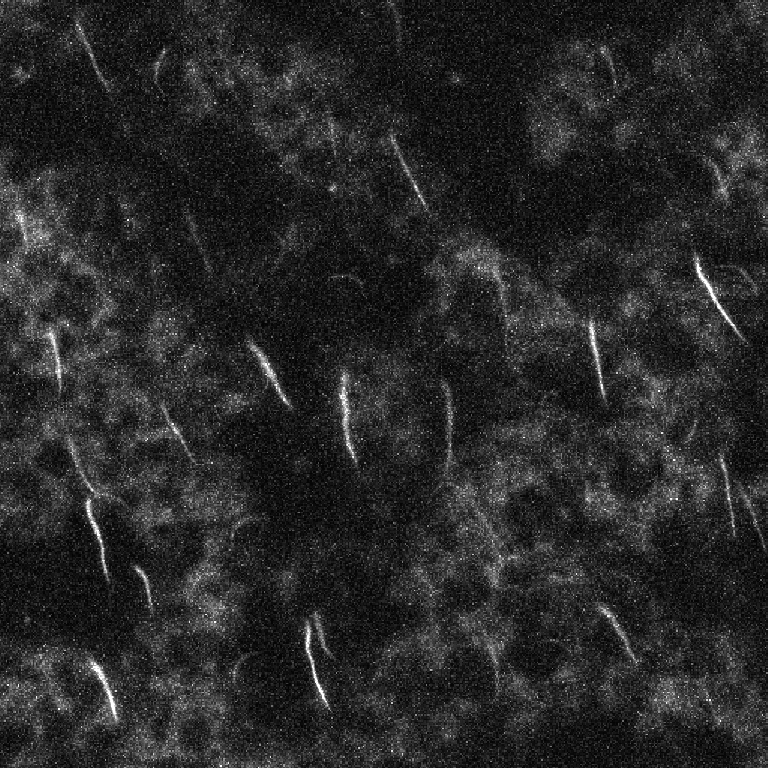
Write a three.js fragment shader that draws this texture.

```glsl
varying vec2 vUv;

const float GRAIN_CELLS = 512.0;
const float BACKGROUND = 0.078;
const vec3 TINT = vec3(1.0);

float hash(vec2 p) {
  vec3 q = fract(p.xyx * 0.1031);
  q += dot(q, q.yzx + 33.33);
  return fract((q.x + q.y) * q.z);
}

vec2 hash2(vec2 p) {
  return vec2(hash(p), hash(p + 71.7));
}

float valueNoise(vec2 p) {
  vec2 cell = floor(p);
  vec2 f = fract(p);
  f = f * f * (3.0 - 2.0 * f);
  float low = mix(hash(cell), hash(cell + vec2(1.0, 0.0)), f.x);
  float high = mix(hash(cell + vec2(0.0, 1.0)), hash(cell + 1.0), f.x);
  return mix(low, high, f.y);
}

float fbm(vec2 p) {
  float sum = 0.0;
  float weight = 0.5;
  for (int i = 0; i < 5; i++) {
    sum += weight * valueNoise(p);
    p = mat2(1.6, 1.2, -1.2, 1.6) * p + 17.3;
    weight *= 0.5;
  }
  return sum / 0.97;
}

// Jittered position of one item on a square grid
vec2 scatter(float index, float columns, float seed) {
  vec2 cell = vec2(mod(index, columns), floor((index + 0.5) / columns));
  return (cell + 0.5 + 0.95 * (hash2(cell + seed) - 0.5)) / columns;
}

// Soft bent strand, thicker towards one end
float strand(vec2 d, float angle, float halfLength, float bend, float width) {
  float c = cos(angle);
  float s = sin(angle);
  float t = dot(d, vec2(-s, c)) / halfLength;
  float across = dot(d, vec2(c, s)) - bend * (t * t - 0.3);
  float w = width * mix(0.65, 1.3, smoothstep(-1.0, 1.0, t));
  float taper = 1.0 - smoothstep(0.55, 1.1, abs(t));
  return taper * exp(-across * across / (w * w));
}

// Bright steep fibres, each with a faint halo
float fibres(vec2 p, float texture) {
  float light = 0.0;
  for (int i = 0; i < 36; i++) {
    float id = float(i);
    vec2 d = p - scatter(id, 6.0, 5.0);
    vec2 r = hash2(vec2(id, 31.0));
    vec2 k = hash2(vec2(id, 57.0));
    float angle = 0.3 + 0.5 * (r.x - 0.5);
    float halfLength = mix(0.03, 0.075, r.y);
    float bend = 0.022 * (k.x - 0.5);
    float power = mix(0.08, 0.85, k.y * k.y);
    float width = mix(0.0023, 0.0042, hash(vec2(id, 83.0)));
    float core = strand(d, angle, halfLength, bend, width);
    float halo = strand(d, angle, halfLength * 1.15, bend, width * 3.5);
    light += power * (core * (0.45 + texture) + 0.12 * halo);
  }
  return light;
}

// Faint curls in any direction
float curls(vec2 p, float texture) {
  float light = 0.0;
  for (int i = 0; i < 25; i++) {
    float id = float(i);
    vec2 d = p - scatter(id, 5.0, 140.0);
    vec2 r = hash2(vec2(id, 163.0));
    float size = mix(0.015, 0.045, r.y);
    light += 0.22 * r.x * strand(d, 6.283 * r.x, size, size * 0.6, 0.003);
  }
  return light * 2.0 * texture;
}

// Small bright clumps
float clumps(vec2 p, float texture) {
  float light = 0.0;
  for (int i = 0; i < 36; i++) {
    float id = float(i);
    vec2 d = p - scatter(id, 6.0, 210.0);
    float r = hash(vec2(id, 227.0));
    float radius = mix(0.014, 0.004, r);
    light += mix(0.12, 0.4, r * r) * exp(-dot(d, d) / (radius * radius));
  }
  return light * 2.0 * texture * texture;
}

// Round cell bodies: x is the dark inside, y the rim
vec2 cellBodies(vec2 p) {
  vec2 body = vec2(0.0);
  for (int i = 0; i < 36; i++) {
    float id = float(i);
    vec2 d = p - scatter(id, 6.0, 300.0);
    float radius = mix(0.022, 0.045, hash(vec2(id, 317.0)));
    float edge = length(d) - radius;
    body.x = max(body.x, 1.0 - smoothstep(-0.012, 0.006, edge));
    body.y = max(body.y, exp(-pow((edge - 0.003) / 0.005, 2.0)));
  }
  return body;
}

// Skewed speckle with mean one
float speckle(vec2 cell) {
  float a = hash(cell + 11.0);
  float b = hash(cell + 613.0);
  float c = hash(cell.yx + 1201.0);
  return -log(max(a * b * c, 0.000001)) / 3.0;
}

void main() {
  vec2 warp = vec2(valueNoise(vUv * 45.0), valueNoise(vUv * 45.0 + 90.0)) - 0.5;
  vec2 p = vUv + 0.006 * warp;

  // Patchy haze with thin ridges
  float patches = smoothstep(0.35, 0.75, fbm(vUv * 8.0 + 3.0));
  float fine = fbm(p * 48.0 + 20.0);
  float ridge = pow(1.0 - abs(2.0 * fbm(p * 20.0 + 60.0) - 1.0), 8.0);
  vec2 body = cellBodies(p);
  float haze = patches * (0.6 * fine * fine + 0.08 * ridge);
  haze = haze * (1.0 - 0.7 * body.x) + 0.07 * body.y * patches * fine;

  float signal = BACKGROUND + haze;
  signal += fibres(p, fine) + curls(p, fine) + clumps(p, fine);

  // Grain grows with the root of the signal
  float grain = speckle(floor(vUv * GRAIN_CELLS)) - 1.0;
  float value = signal + 0.33 * sqrt(signal) * grain;
  gl_FragColor = vec4(TINT * clamp(value, 0.015, 1.0), 1.0);
}
```
